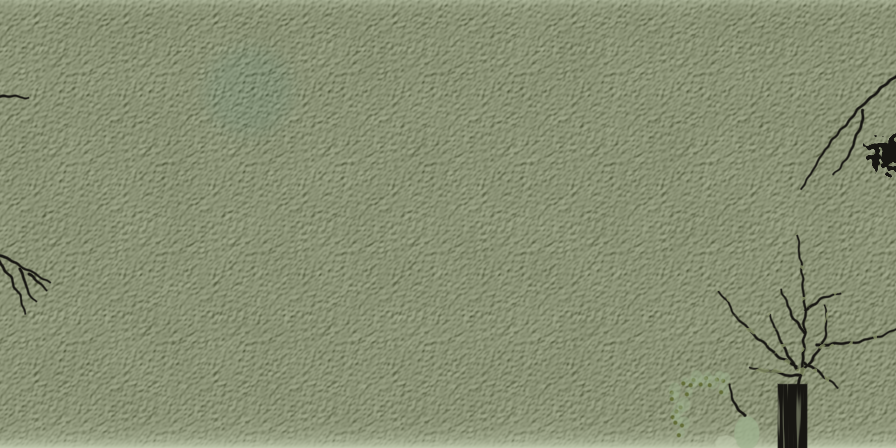
This background is drawn by a WebGL 1 fragment shader. Its source:

```glsl
precision highp float;

uniform vec2 u_resolution;

#define GRAIN_SCALE vec2(65.0, 105.0)
#define GRAIN_PERIOD vec2(13.0, 21.0)
#define GRAIN_DEPTH 0.17
#define TWIG_WIDTH 0.0034
#define TWIG_WOBBLE 0.007
#define MOON_CENTER vec2(0.555, 0.797)
#define MOON_RADIUS 0.125
#define LEAF_COUNT 18
#define SPRIG_CENTER vec2(1.58, 0.09)
#define SPRIG_RADIUS 0.068

const vec3 SAGE = vec3(0.54, 0.568, 0.457);
const vec3 MOON = vec3(0.475, 0.555, 0.465);
const vec3 MIST = vec3(0.76, 0.80, 0.69);
const vec3 INK = vec3(0.09, 0.085, 0.07);
const vec3 OLIVE = vec3(0.34, 0.38, 0.14);
const vec3 CELADON = vec3(0.62, 0.70, 0.56);

float hash(vec2 p) {
  return fract(sin(dot(p, vec2(127.1, 311.7))) * 43758.5);
}

vec2 gradient(vec2 cell) {
  float angle = 6.2832 * hash(mod(cell, GRAIN_PERIOD));
  return vec2(cos(angle), sin(angle));
}

// Gradient noise that repeats every GRAIN_PERIOD cells
float noise(vec2 p) {
  vec2 i = floor(p), f = fract(p);
  vec2 e = vec2(1.0, 0.0);
  vec2 s = f * f * f * (f * (f * 6.0 - 15.0) + 10.0);
  float low = mix(dot(gradient(i), f), dot(gradient(i + e), f - e), s.x);
  float high = mix(dot(gradient(i + e.yx), f - e.yx), dot(gradient(i + 1.0), f - 1.0), s.x);
  return mix(low, high, s.y);
}

// Noise slope towards the light
float slope(vec2 q, vec2 light) {
  return noise(q - light) - noise(q + light);
}

// Relief of diagonal and level dashes, lit from the upper left
float emboss(vec2 p) {
  float diagonal = slope(vec2(p.x + p.y, p.y - p.x) * GRAIN_SCALE, vec2(0.0, 0.3));
  float level = slope(p * GRAIN_SCALE + 5.5, vec2(-0.17, 0.27));
  float relief = 0.65 * diagonal + 0.45 * level;
  float patches = 1.0 + 0.8 * noise(p * 32.0);
  return patches * (relief - 0.5 * relief * relief);
}

float fill(float d) {
  float px = 1.0 / u_resolution.y;
  return 1.0 - smoothstep(-px, px, d);
}

float ellipse(vec2 p, vec2 radii) {
  return (length(p / radii) - 1.0) * min(radii.x, radii.y);
}

// Tapered stroke from a to b, bowed to its left by bend
float twig(vec2 p, vec2 a, vec2 b, float bend) {
  vec2 d = b - a;
  vec2 side = normalize(vec2(-d.y, d.x));
  float t = clamp(dot(p - a, d) / dot(d, d), 0.0, 1.0);
  float bow = 4.0 * bend * t * (1.0 - t);
  float wobble = TWIG_WOBBLE * noise(vec2(t * length(d) * 45.0, a.x * 9.0 + b.y * 7.0));
  return length(p - a - d * t - side * (bow + wobble)) - TWIG_WIDTH * mix(1.0, 0.6, t);
}

float sideBranches(vec2 p) {
  float d = twig(p, vec2(-0.02, 0.784), vec2(0.063, 0.784), 0.0);
  d = min(d, twig(p, vec2(-0.01, 0.43), vec2(0.112, 0.37), 0.004));
  d = min(d, twig(p, vec2(-0.01, 0.425), vec2(0.057, 0.30), 0.008));
  d = min(d, twig(p, vec2(0.045, 0.40), vec2(0.08, 0.327), -0.006));
  d = min(d, twig(p, vec2(0.065, 0.388), vec2(0.105, 0.353), 0.0));
  d = min(d, twig(p, vec2(2.01, 0.837), vec2(1.79, 0.577), -0.02));
  return min(d, twig(p, vec2(1.927, 0.753), vec2(1.862, 0.61), 0.01));
}

float vaseBranches(vec2 p) {
  float d = twig(p, vec2(1.784, 0.14), vec2(1.779, 0.474), -0.015);
  d = min(d, twig(p, vec2(1.775, 0.18), vec2(1.604, 0.349), 0.012));
  d = min(d, twig(p, vec2(1.785, 0.163), vec2(1.674, 0.18), 0.004));
  d = min(d, twig(p, vec2(1.779, 0.175), vec2(1.719, 0.297), 0.004));
  d = min(d, twig(p, vec2(1.794, 0.255), vec2(1.745, 0.354), 0.004));
  d = min(d, twig(p, vec2(1.797, 0.31), vec2(1.875, 0.346), 0.004));
  d = min(d, twig(p, vec2(1.788, 0.175), vec2(1.841, 0.318), -0.025));
  d = min(d, twig(p, vec2(1.823, 0.232), vec2(2.01, 0.267), -0.012));
  return min(d, twig(p, vec2(1.795, 0.19), vec2(1.87, 0.135), 0.003));
}

void main() {
  vec2 p = gl_FragCoord.xy / u_resolution.y;

  // Plaster wall, faint moon and pale edges
  float moon = 1.0 - smoothstep(0.5, 1.05, length(p - MOON_CENTER) / MOON_RADIUS);
  vec3 color = mix(SAGE, MOON, 0.45 * moon);
  color += GRAIN_DEPTH * emboss(p) + 0.015 * noise(p * 9.0);
  color = mix(color, MIST, 0.95 * exp(-p.y / 0.018) + 0.45 * exp((p.y - 1.0) / 0.011));

  // Celadon jars and the arching sprig
  color = mix(color, CELADON, 0.75 * fill(ellipse(p - vec2(1.667, 0.033), vec2(0.028, 0.038))));
  color = mix(color, MIST, 0.5 * fill(ellipse(p - vec2(1.62, 0.012), vec2(0.024, 0.016))));
  for (int i = 0; i < LEAF_COUNT; i++) {
    float n = float(i);
    float angle = mix(0.85, 3.9, n / float(LEAF_COUNT - 1));
    float reach = SPRIG_RADIUS + 0.034 * (hash(vec2(n, 3.0)) - 0.5);
    vec2 q = p - SPRIG_CENTER - reach * vec2(cos(angle), sin(angle));
    float size = mix(0.008, 0.014, hash(vec2(n, 8.0)));
    color = mix(color, CELADON, 0.45 * fill(ellipse(q, vec2(size, size * 1.2))));
    color = mix(color, OLIVE, 0.8 * fill(length(q + 0.5 * size) - 0.0045));
  }
  color = mix(color, INK, fill(twig(p, vec2(1.663, 0.073), vec2(1.63, 0.142), 0.01)));

  // Branches, buds and dark foliage
  float wood = vaseBranches(p);
  float bud = smoothstep(0.2, 0.36, noise(p * 55.0));
  color = mix(color, INK, fill(min(wood, sideBranches(p))));
  color = mix(color, mix(OLIVE, MIST, 0.5), 0.75 * bud * fill(wood - 0.002));
  float foliage = ellipse(p - vec2(2.0, 0.655), vec2(0.054, 0.038)) + 0.045 * noise(p * 75.0);
  color = mix(color, INK, fill(foliage));

  // Streaked dark vase
  vec2 v = abs(p - vec2(1.769, 0.06)) - vec2(0.033, 0.083);
  float streak = smoothstep(0.1, 0.5, noise(vec2(p.x * 130.0, p.y * 7.0)));
  color = mix(color, mix(INK, SAGE, 0.65 * streak), fill(max(v.x, v.y)));

  gl_FragColor = vec4(clamp(color, 0.0, 1.0), 1.0);
}
```
